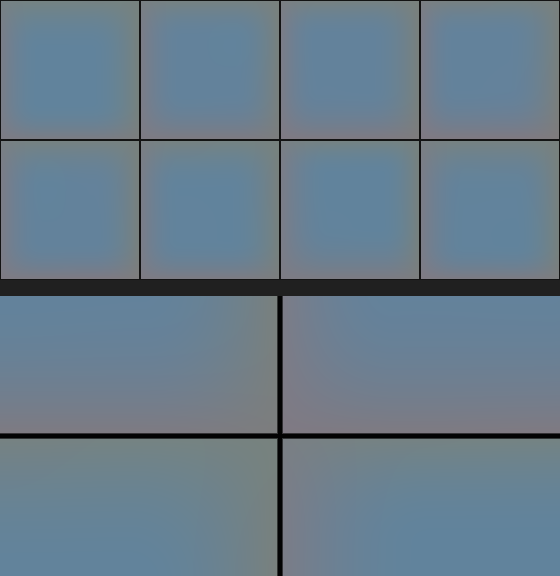
Top, the full canvas; bottom, a detail of the centre.
Write a WebGL 1 fragment shader that draws this pattern.

```glsl
precision highp float;
// Grid of soft blue-grey square tiles with warm bevelled rims and thin dark joints.

uniform vec2 u_resolution;

#define GRID vec2(4.0, 2.0)
#define JOINT_HALF 0.0062
#define RIM_WIDTH 0.32
#define RIM_SHIFT 0.07
#define HUE_DRIFT 0.012
#define CENTRE_COLOUR vec3(0.384, 0.513, 0.610)
#define RIM_COLOUR vec3(0.482, 0.495, 0.505)
#define JOINT_COLOUR vec3(0.012, 0.011, 0.010)
#define TILT_X vec3(-0.006, 0.008, -0.021)
#define TILT_Y vec3(-0.015, 0.015, 0.000)

float hash(vec2 p) {
    return fract(sin(dot(p, vec2(127.1, 311.7))) * 4375.85);
}

float valueNoise(vec2 p) {
    vec2 i = floor(p);
    vec2 f = fract(p);
    f = f * f * (3.0 - 2.0 * f);
    float low = mix(hash(i), hash(i + vec2(1.0, 0.0)), f.x);
    float high = mix(hash(i + vec2(0.0, 1.0)), hash(i + 1.0), f.x);
    return mix(low, high, f.y);
}

// Weight of the rim: one at the tile edge, zero in the flat middle.
vec2 rimWeight(vec2 edgeDistance, vec2 width) {
    vec2 t = 1.0 - clamp(edgeDistance / width, 0.0, 1.0);
    return t * t;
}

vec3 tileColour(vec2 local, vec2 id) {
    vec2 jitter = vec2(hash(id + 3.1), hash(id + 8.7)) - 0.5;
    vec2 side = sign(local - 0.5);
    vec2 edgeDistance = 0.5 - abs(local - 0.5);

    // Opposite rims vary in width, as if each tile sits slightly off centre.
    vec2 rim = rimWeight(edgeDistance, RIM_WIDTH + side * jitter * RIM_SHIFT * 2.0);
    float blend = 1.0 - (1.0 - rim.x) * (1.0 - rim.y);
    vec3 colour = mix(CENTRE_COLOUR, RIM_COLOUR, blend);

    // Lower left rims lean pink, upper right rims lean green; corners share the lean.
    vec2 lean = side * rim * (1.0 - 0.4 * rim.yx);
    colour += TILT_X * lean.x + TILT_Y * lean.y;

    // Faint drift in hue between and within tiles.
    float drift = hash(id + 5.3) + 0.6 * valueNoise(local * 3.0 + id * 17.0) - 0.8;
    return colour + HUE_DRIFT * drift * vec3(1.0, -0.6, -0.4);
}

void main() {
    vec2 grid = gl_FragCoord.xy / u_resolution * GRID;
    vec2 local = fract(grid);
    vec3 colour = tileColour(local, floor(grid));

    // Dark joints, smoothed over one pixel.
    vec2 pixel = GRID / u_resolution;
    vec2 edgeDistance = 0.5 - abs(local - 0.5);
    vec2 joint = clamp((JOINT_HALF - edgeDistance) / pixel + 0.5, 0.0, 1.0);
    colour = mix(colour, JOINT_COLOUR, max(joint.x, joint.y));

    gl_FragColor = vec4(colour, 1.0);
}
```
